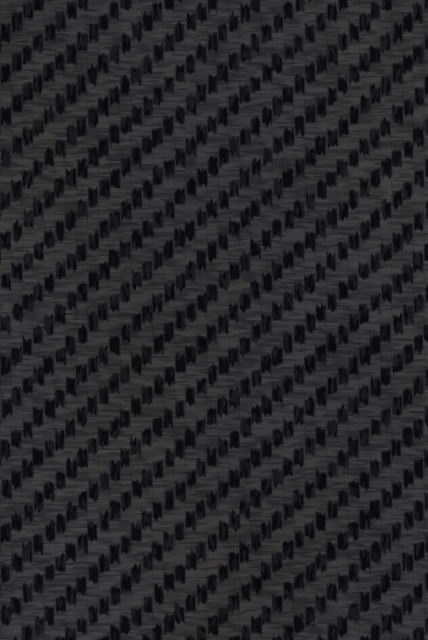
This texture is drawn by a Shadertoy shader. Its source:

```glsl
// Dark carbon-fibre twill: stepped black blocks climb diagonally to the right
// between grey bands of fine horizontal threads. A four-cell stair repeats
// across the canvas; smooth cellular noise gives thread tone and frayed ends.

const vec2 REPEATS = vec2(9.85, 15.4);    // twill repeats across and up
const float STEPS = 4.0;                  // stair steps in one repeat
const vec2 ANCHOR = vec2(0.344, 0.5755);  // centre of one dark block

const vec3 BLACK_FIBRE = vec3(0.040, 0.039, 0.058);
const vec3 DARK_FIBRE  = vec3(0.112, 0.102, 0.125);
const vec3 LOW_THREAD  = vec3(0.155, 0.151, 0.166);
const vec3 HIGH_THREAD = vec3(0.240, 0.236, 0.247);
const vec3 BROWN_TICK  = vec3(0.245, 0.220, 0.210);

float hash(vec2 p) {
    vec3 q = fract(vec3(p.xyx) * 0.1031);
    q += dot(q, q.yzx + 33.33);
    return fract((q.x + q.y) * q.z);
}

// Random tone of the nearby jittered cell points, blended by distance.
float cellTone(vec2 p) {
    vec2 base = floor(p);
    float total = 0.0, weights = 0.0;
    for (int j = -1; j <= 1; j++) {
        for (int i = -1; i <= 1; i++) {
            vec2 cell = base + vec2(float(i), float(j));
            vec2 site = cell + vec2(hash(cell + 17.0), hash(cell + 71.0));
            vec2 d = p - site;
            float w = exp(-6.0 * dot(d, d));
            total += w * hash(cell + 131.0);
            weights += w;
        }
    }
    return total / max(weights, 1e-5);
}

// Soft box: 1 inside the half size, fading over the given softness.
float softBox(vec2 p, vec2 halfSize, vec2 softness) {
    vec2 edge = smoothstep(halfSize + softness, halfSize - softness, abs(p));
    return edge.x * edge.y;
}

// Dark block of one column, with ends frayed by vertical fibres.
float stairBlock(vec2 p, float column) {
    float y = mod(p.y - column + 0.5 * STEPS, STEPS) - 0.5 * STEPS;
    float repeatRow = floor((p.y - column) / STEPS + 0.5);
    vec2 id = vec2(column, repeatRow) + 200.0;
    vec2 shift = (vec2(hash(id), hash(id + 37.0)) - 0.5) * vec2(0.16, 0.30);
    float fray = cellTone(vec2(p.x * 4.0, p.y * 0.9) + 300.0) - 0.5;
    vec2 halfSize = vec2(0.45 + 0.10 * (hash(id + 59.0) - 0.5), 0.80 + 0.50 * fray);
    return softBox(vec2(p.x - column, y) - shift, halfSize, vec2(0.13, 0.22));
}

// Union of the blocks in this column and its neighbours.
float stairMask(vec2 p) {
    float column = floor(p.x + 0.5);
    float mask = 0.0;
    for (int i = -1; i <= 1; i++) {
        mask = max(mask, stairBlock(p, column + float(i)));
    }
    return mask;
}

// Grey band: long horizontal threads with faint column seams and ticks.
vec3 threadColor(vec2 p) {
    float broad = cellTone(vec2(p.x * 0.55, p.y * 2.4) + 400.0);
    float fine = cellTone(vec2(p.x * 0.9, p.y * 5.0) + 500.0);
    float tone = smoothstep(0.1, 0.9, 0.35 * broad + 0.65 * fine);
    vec3 color = mix(LOW_THREAD, HIGH_THREAD, tone);
    float seam = smoothstep(0.38, 0.5, abs(fract(p.x + 0.5) - 0.5));
    color *= 1.0 - 0.13 * seam * cellTone(p * vec2(1.0, 1.6) + 600.0);
    float tick = smoothstep(0.72, 0.95, cellTone(p * vec2(1.1, 3.6) + 700.0));
    return mix(color, BROWN_TICK, 0.45 * tick);
}

// Black block: short vertical fibres, some catching a little light.
vec3 fibreColor(vec2 p) {
    float tone = cellTone(vec2(p.x * 4.0, p.y * 1.3) + 800.0);
    return mix(BLACK_FIBRE, DARK_FIBRE, smoothstep(0.25, 0.95, tone));
}

// Slow unevenness from layered sines.
float sway(vec2 p) {
    return 0.5 * sin(dot(p, vec2(5.1, 3.2)) + 0.7) + 0.3 * sin(dot(p, vec2(-7.3, 9.4)) + 2.1)
         + 0.2 * sin(dot(p, vec2(13.0, 6.1)) + 4.0);
}

void mainImage(out vec4 fragColor, in vec2 fragCoord) {
    vec2 uv = fragCoord / iResolution.xy;
    vec2 p = (uv - ANCHOR) * REPEATS * STEPS;
    p.y += 0.12 * sway(uv + 3.0);

    vec3 color = mix(threadColor(p), fibreColor(p), stairMask(p));

    // Gentle shading and a cool or warm drift over the cloth
    color *= 1.0 + 0.05 * sway(uv);
    color += vec3(0.004, 0.0, -0.005) * sway(uv * 1.3 + 8.0);
    fragColor = vec4(clamp(color, 0.0, 1.0), 1.0);
}
```
